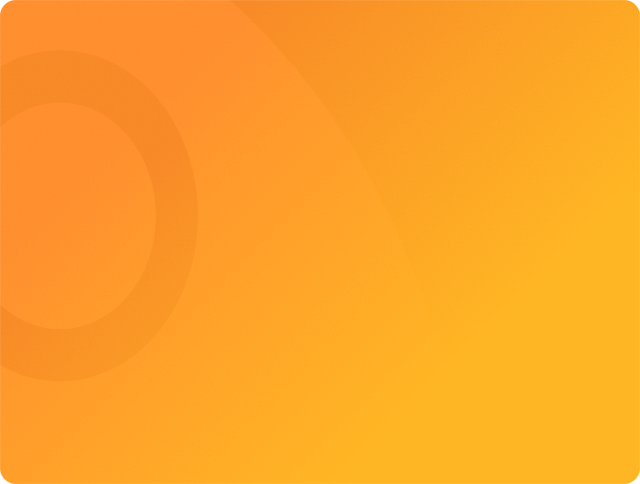
A Shadertoy shader for this background:

```glsl
// Rounded amber card with a diagonal gradient, one broad arc and an oval ring.

const vec3 AMBER = vec3(1.0, 0.715, 0.14);
const vec3 ORANGE = vec3(1.0, 0.56, 0.185);
const vec3 BURNT = vec3(0.973, 0.54, 0.155);
const vec3 PAPER = vec3(1.0);

// Approximate signed distance to an axis-aligned ellipse
float ellipseDistance(vec2 p, vec2 center, vec2 radii) {
    vec2 q = (p - center) / radii;
    float k = length(q);
    return k * (k - 1.0) / max(length(q / radii), 1e-4);
}

float roundedBoxDistance(vec2 p, vec2 halfSize, float radius) {
    vec2 q = abs(p) - halfSize + radius;
    return length(max(q, 0.0)) + min(max(q.x, q.y), 0.0) - radius;
}

// Antialiased coverage of the inside of a shape
float coverage(float dist, float pixel) {
    return 1.0 - smoothstep(-0.75 * pixel, 0.75 * pixel, dist);
}

// Ramp towards amber along the diagonal
vec3 diagonalRamp(vec3 startColor, float diagonal, float start) {
    return mix(startColor, AMBER, clamp((diagonal - start) / (1.72 - start), 0.0, 1.0));
}

vec2 hashGradient(vec2 cell) {
    float h = fract(sin(dot(cell, vec2(127.1, 311.7))) * 43758.5);
    return vec2(cos(6.2832 * h), sin(6.2832 * h));
}

float gradientNoise(vec2 p) {
    vec2 i = floor(p), f = fract(p);
    vec2 u = f * f * f * (f * (f * 6.0 - 15.0) + 10.0);
    vec2 e = vec2(0.0, 1.0);
    float a = dot(hashGradient(i), f);
    float b = dot(hashGradient(i + e.yx), f - e.yx);
    float c = dot(hashGradient(i + e.xy), f - e.xy);
    float d = dot(hashGradient(i + e.yy), f - e.yy);
    return mix(mix(a, b, u.x), mix(c, d, u.x), u.y);
}

void mainImage(out vec4 fragColor, in vec2 fragCoord) {
    float pixel = 1.0 / iResolution.y;
    vec2 p = fragCoord * pixel;
    vec2 size = vec2(iResolution.x * pixel, 1.0);
    float diagonal = p.x + 1.0 - p.y;

    // Gradient layers
    vec3 outside = diagonalRamp(BURNT, diagonal, 0.515);
    vec3 inside = diagonalRamp(ORANGE, diagonal, 0.515);
    vec3 ringColor = diagonalRamp(BURNT, diagonal, 0.65);

    // Broad arc, then the oval ring
    float arc = ellipseDistance(p, vec2(-0.268, -0.182), vec2(1.237, 1.478));
    vec2 ringCenter = vec2(0.124, 0.554);
    float outer = ellipseDistance(p, ringCenter, vec2(0.285, 0.342));
    float inner = ellipseDistance(p, ringCenter, vec2(0.198, 0.234));
    vec3 color = mix(outside, inside, coverage(arc, pixel));
    color = mix(color, ringColor, coverage(max(outer, -inner), pixel));

    // Fine grain, fading on the flat amber corner
    float grain = gradientNoise(p * 210.0) * (1.0 - smoothstep(1.5, 1.75, diagonal));
    color += grain * vec3(0.003, 0.012, 0.004);

    // Rounded card corners
    float card = roundedBoxDistance(p - 0.5 * size, 0.5 * size, 0.033);
    color = mix(PAPER, color, coverage(card, pixel));
    fragColor = vec4(clamp(color, 0.0, 1.0), 1.0);
}
```
